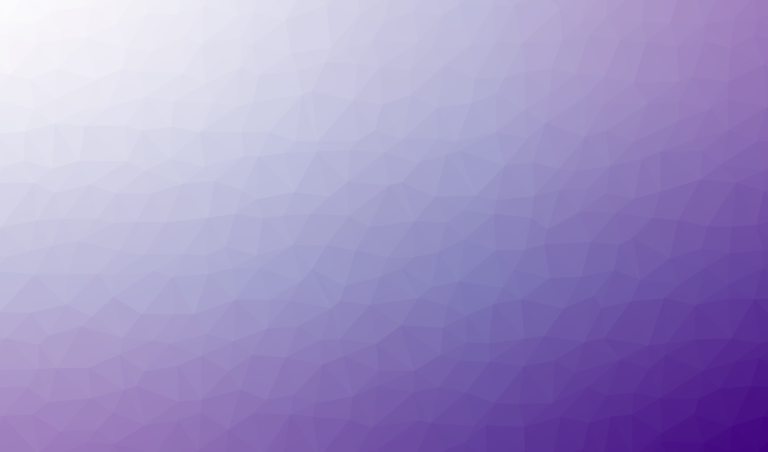
This background is drawn by a WebGL 1 fragment shader. Its source:

```glsl
precision highp float;
// Low-poly backdrop: a jittered grid split into flat triangles, shaded from
// white (upper left) to deep violet (lower right). Each facet averages one
// colour ramp sampled across the width and again down the height.

uniform vec2 u_resolution;

const float ROWS = 15.5;       // mesh cells over the canvas height
const float JITTER = 0.37;     // vertex displacement, in cells
const float FLATNESS = 0.82;   // 0 = smooth gradient, 1 = flat facets

const vec3 WHITE    = vec3(0.988, 0.984, 0.992);
const vec3 MIST     = vec3(0.937, 0.929, 0.961);
const vec3 PALE     = vec3(0.855, 0.855, 0.922);
const vec3 LILAC    = vec3(0.737, 0.741, 0.863);
const vec3 LAVENDER = vec3(0.620, 0.604, 0.784);
const vec3 IRIS     = vec3(0.502, 0.490, 0.729);
const vec3 PURPLE   = vec3(0.416, 0.318, 0.639);
const vec3 VIOLET   = vec3(0.329, 0.153, 0.561);
const vec3 INDIGO   = vec3(0.247, 0.000, 0.490);

// Piecewise linear ramp through nine evenly spaced colours
vec3 ramp(float t) {
    float s = clamp(t, 0.0, 1.0) * 8.0;
    vec3 c = mix(WHITE, MIST, clamp(s, 0.0, 1.0));
    c = mix(c, PALE,     clamp(s - 1.0, 0.0, 1.0));
    c = mix(c, LILAC,    clamp(s - 2.0, 0.0, 1.0));
    c = mix(c, LAVENDER, clamp(s - 3.0, 0.0, 1.0));
    c = mix(c, IRIS,     clamp(s - 4.0, 0.0, 1.0));
    c = mix(c, PURPLE,   clamp(s - 5.0, 0.0, 1.0));
    c = mix(c, VIOLET,   clamp(s - 6.0, 0.0, 1.0));
    return mix(c, INDIGO, clamp(s - 7.0, 0.0, 1.0));
}

// Gradient at a mesh position
vec3 gradient(vec2 p) {
    vec2 uv = p / ROWS;
    uv.x *= u_resolution.y / u_resolution.x;
    return 0.5 * (ramp(uv.x) + ramp(1.0 - uv.y));
}

vec2 hash2(vec2 p) {
    vec3 q = fract(p.xyx * vec3(0.1031, 0.1030, 0.0973));
    q += dot(q, q.yzx + 33.33);
    return fract((q.xx + q.yz) * q.zy);
}

vec2 vertexAt(vec2 id) {
    return id + JITTER * (2.0 * hash2(id + 47.0) - 1.0);
}

float cross2(vec2 a, vec2 b) {
    return a.x * b.y - a.y * b.x;
}

// Signed distance to the line a-b, positive on its left
float edgeDistance(vec2 p, vec2 a, vec2 b) {
    return cross2(normalize(b - a), p - a);
}

// Facet colour in rgb, weighted by its coverage in w
vec4 facet(vec2 p, vec2 a, vec2 b, vec2 c, float pixel) {
    float d = min(edgeDistance(p, a, b),
                  min(edgeDistance(p, b, c), edgeDistance(p, c, a)));
    float coverage = clamp(d / pixel + 0.5, 0.0, 1.0);
    vec3 color = gradient(mix(p, (a + b + c) / 3.0, FLATNESS));
    return vec4(color, 1.0) * coverage;
}

// True when corners a and c sum to over a half turn: then split along a-c
bool splitsAlongAC(vec2 a, vec2 b, vec2 c, vec2 d) {
    vec2 ab = b - a, ad = d - a, cd = d - c, cb = b - c;
    return cross2(ab, ad) * dot(cd, cb) + dot(ab, ad) * cross2(cd, cb) < 0.0;
}

void main() {
    float pixel = ROWS / u_resolution.y;
    vec2 p = gl_FragCoord.xy * pixel;
    vec2 cell = floor(p);

    // Gather the facets of this cell and its neighbours
    vec4 sum = vec4(gradient(p), 1.0) * 0.001;
    for (int j = -1; j <= 1; j++) {
        for (int i = -1; i <= 1; i++) {
            vec2 id = cell + vec2(float(i), float(j));
            vec2 a = vertexAt(id);
            vec2 b = vertexAt(id + vec2(1.0, 0.0));
            vec2 c = vertexAt(id + vec2(1.0, 1.0));
            vec2 d = vertexAt(id + vec2(0.0, 1.0));
            if (splitsAlongAC(a, b, c, d)) {
                sum += facet(p, a, b, c, pixel) + facet(p, a, c, d, pixel);
            } else {
                sum += facet(p, a, b, d, pixel) + facet(p, b, c, d, pixel);
            }
        }
    }
    gl_FragColor = vec4(sum.rgb / sum.w, 1.0);
}
```
